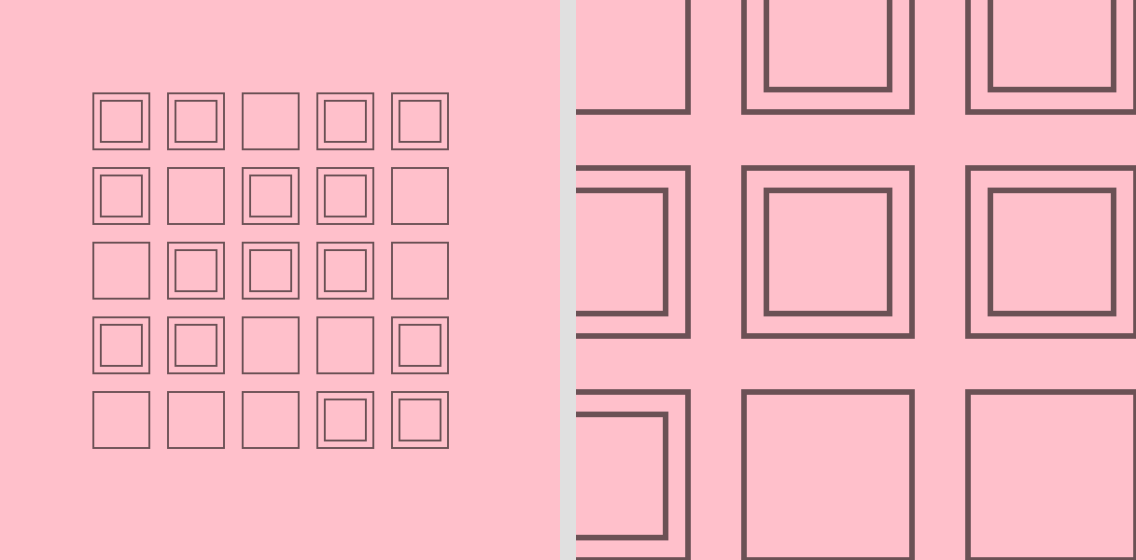
Left, the full canvas; right, a detail of the centre.
A WebGL 1 fragment shader for this pattern:

```glsl
precision highp float;
// Five by five grid of thin outlined squares on pink, some holding a smaller square.

uniform vec2 u_resolution;

const float CANVAS = 600.0;       // design units across the canvas
const float COUNT = 5.0;          // squares per side
const float PITCH = 80.0;         // spacing between square centres
const float FIRST_CENTRE = 130.0; // from the left and from the top
const float OUTER_HALF = 30.0;
const float INNER_HALF = 22.0;
const float LINE_WIDTH = 2.0;
const vec3 PINK = vec3(1.0, 0.753, 0.796);
const float LINE_SHADE = 0.42;

// Share of a pixel covered by a filled square.
float squareCoverage(vec2 p, float halfSize, float pixel) {
  vec2 c = clamp((halfSize - abs(p)) / pixel + 0.5, 0.0, 1.0);
  return c.x * c.y;
}

// Outline centred on the edge of a square, with mitred corners.
float squareOutline(vec2 p, float halfSize, float width, float pixel) {
  return squareCoverage(p, halfSize + 0.5 * width, pixel)
       - squareCoverage(p, halfSize - 0.5 * width, pixel);
}

// Columns with an inner square, packed as bits with the left column lowest.
float rowMask(float row) {
  if (row < 0.5) return 27.0;
  if (row < 1.5) return 13.0;
  if (row < 2.5) return 14.0;
  if (row < 3.5) return 19.0;
  return 24.0;
}

float hasInnerSquare(vec2 cell) {
  return mod(floor((rowMask(cell.y) + 0.5) / exp2(cell.x)), 2.0);
}

void main() {
  // Centred square canvas with y running down.
  float pixel = CANVAS / min(u_resolution.x, u_resolution.y);
  vec2 p = (gl_FragCoord.xy - 0.5 * u_resolution) * pixel;
  p = vec2(p.x, -p.y) + 0.5 * CANVAS;

  // Nearest square and position relative to its centre.
  vec2 cell = clamp(floor((p - FIRST_CENTRE) / PITCH + 0.5), 0.0, COUNT - 1.0);
  vec2 local = p - FIRST_CENTRE - cell * PITCH;

  float ink = squareOutline(local, OUTER_HALF, LINE_WIDTH, pixel);
  ink += hasInnerSquare(cell) * squareOutline(local, INNER_HALF, LINE_WIDTH, pixel);

  gl_FragColor = vec4(PINK * mix(1.0, LINE_SHADE, ink), 1.0);
}
```
